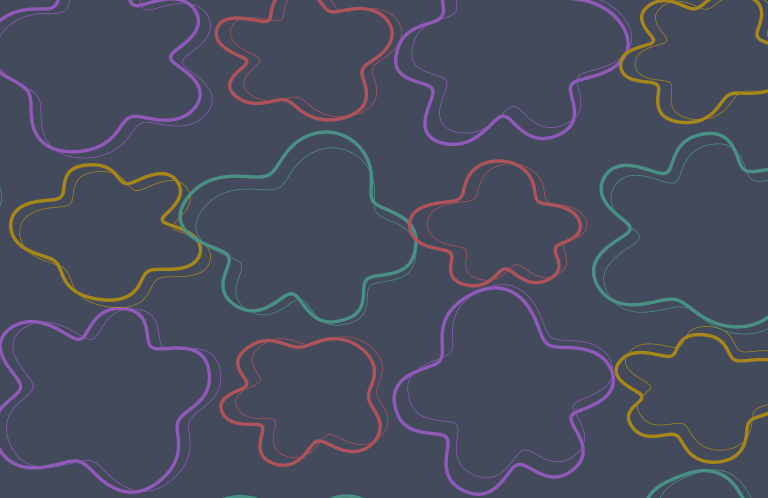
Reproduce this pattern procedurally as a Shadertoy shader.

```glsl
// Scattered wavy five-lobed blobs, drawn as outlines on a slate ground.
// A checkerboard grid alternates large and small blobs; each one gets a bold
// outline and a thin, shifted and slightly rescaled echo of the same shape.

// Lengths are in canvas heights.
const vec2  CELL        = vec2(0.405, 0.345);
const vec2  GRID_ORIGIN = vec2(0.0, 0.025);
const vec2  LARGE_SIZE  = vec2(0.200, 0.172);
const vec2  SMALL_SIZE  = vec2(0.152, 0.114);
const float JITTER      = 0.024;
const float BOLD_WIDTH  = 0.0068;
const float THIN_WIDTH  = 0.0014;
const float ECHO_SHIFT  = 0.024;
const float LOBES       = 5.0;
const float LOBE_DEPTH  = 0.19;
const float LOBE_SKEW   = 0.26;   // uneven spacing of the lobes
const float NOISE_DEPTH = 0.22;   // uneven reach of the lobes
const float TAU         = 6.28318;

const vec3 SLATE  = vec3(0.26, 0.29, 0.36);
const vec3 PURPLE = vec3(0.57, 0.35, 0.73);
const vec3 GREEN  = vec3(0.29, 0.57, 0.52);
const vec3 RED    = vec3(0.69, 0.32, 0.35);
const vec3 GOLD   = vec3(0.66, 0.53, 0.10);

vec2 hash2(vec2 p) {
    vec3 q = fract(p.xyx * vec3(0.1031, 0.1030, 0.0973));
    q += dot(q, q.yzx + 33.33);
    return fract((q.xx + q.yz) * q.zy);
}

float cornerSlope(vec2 corner, vec2 offset) {
    float angle = TAU * hash2(corner).x;
    return dot(vec2(cos(angle), sin(angle)), offset);
}

float gradientNoise(vec2 p) {
    vec2 i = floor(p), f = fract(p);
    vec2 u = f * f * f * (f * (f * 6.0 - 15.0) + 10.0);
    vec2 x = vec2(1, 0), y = vec2(0, 1);
    return mix(mix(cornerSlope(i, f), cornerSlope(i + x, f - x), u.x),
               mix(cornerSlope(i + y, f - y), cornerSlope(i + 1.0, f - 1.0), u.x), u.y);
}

// Implicit blob: negative inside, zero on the outline.
float blobField(vec2 p, vec2 size, vec2 seed) {
    vec2 q = p / size + 1e-5;
    float radius = length(q);
    float angle = atan(q.y, q.x);
    float wave = LOBES * (angle + LOBE_SKEW * sin(angle + TAU * seed.x)) + TAU * seed.y;
    float lobes = cos(wave) - 0.16 * cos(2.0 * wave);
    float drift = gradientNoise(1.1 * q / radius + 40.0 * seed);
    return radius - 1.0 - LOBE_DEPTH * lobes - NOISE_DEPTH * drift;
}

// Distance to the outline; the slope limit keeps the centre clean.
float blobDistance(vec2 p, vec2 size, vec2 seed) {
    const vec2 STEP = vec2(0.001, 0.0);
    float f = blobField(p, size, seed);
    vec2 slope = vec2(blobField(p + STEP.xy, size, seed),
                      blobField(p + STEP.yx, size, seed)) - f;
    return abs(f) / clamp(length(slope) / STEP.x, 1.0, 2.5 / size.y);
}

float stroke(float dist, float width, float pixel) {
    return clamp((0.5 * width - dist) / pixel + 0.5, 0.0, 1.0);
}

vec3 blobColor(vec2 id, bool large) {
    float oddRow = mod(id.y, 2.0);
    if (large) return oddRow > 0.5 ? GREEN : PURPLE;
    return mod(floor(id.x / 2.0) + oddRow, 2.0) > 0.5 ? GOLD : RED;
}

void mainImage(out vec4 fragColor, in vec2 fragCoord) {
    float pixel = 1.0 / iResolution.y;
    vec2 uv = fragCoord * pixel - GRID_ORIGIN;
    vec2 home = floor(uv / CELL);
    vec3 color = SLATE;

    // Visit the blobs of this cell and its neighbours.
    for (int j = -1; j <= 1; j++)
    for (int i = -1; i <= 1; i++) {
        vec2 id = home + vec2(i, j);
        vec2 seed = hash2(id + 17.0);
        vec2 vary = hash2(id + 53.0);
        bool large = mod(id.x + id.y, 2.0) < 0.5;

        vec2 size = (large ? LARGE_SIZE : SMALL_SIZE) * mix(0.95, 1.06, vary.x);
        vec2 p = uv - (id + 0.5) * CELL - JITTER * (vary - 0.5);

        // The echo leans mostly sideways.
        float lean = 2.4 * (vary.y - 0.5);
        vec2 shift = ECHO_SHIFT * vec2(cos(lean), sin(lean));
        float echoScale = mix(0.91, 1.02, seed.x);

        float bold = stroke(blobDistance(p, size, seed), BOLD_WIDTH, pixel);
        float thin = stroke(blobDistance(p - shift, size * echoScale, seed), THIN_WIDTH, pixel);
        color = mix(color, blobColor(id, large), max(bold, thin));
    }
    fragColor = vec4(color, 1.0);
}
```
